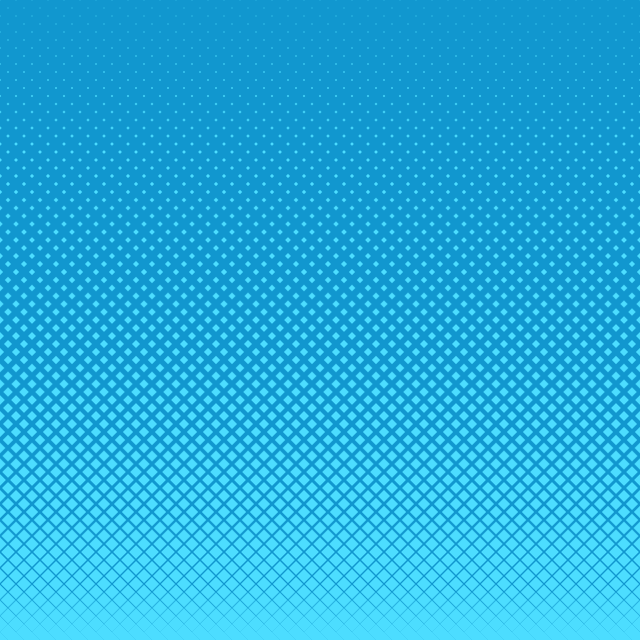
Reproduce this background procedurally as a Shadertoy shader.

```glsl
// Halftone of light blue diamonds that grow from the top down until they merge at the bottom.

#define HALF_STEPS 80.0   // half periods of the lattice across the canvas height
#define MIN_SIZE 0.06     // diamond size at the top, relative to its cell
#define MAX_SIZE 1.0      // diamond size at the bottom
#define GROWTH 1.2        // curve of the growth from top to bottom
#define SOFTNESS 1.1      // edge width in output pixels
#define DEEP_BLUE vec3(0.066, 0.592, 0.810)
#define SKY_BLUE vec3(0.298, 0.868, 1.000)

// Coverage of a shape from its signed distance, for a given edge width
float coverage(float distanceToEdge, float edgeWidth) {
    return clamp(0.5 - distanceToEdge / edgeWidth, 0.0, 1.0);
}

// Relative diamond size at a height from 0 (bottom) to 1 (top)
float diamondSize(float height) {
    float depth = clamp(1.0 - height, 0.0, 1.0);
    return mix(MIN_SIZE, MAX_SIZE, pow(depth, GROWTH));
}

void mainImage(out vec4 fragColor, in vec2 fragCoord) {
    // Lattice units, with staggered cell centres
    vec2 p = fragCoord / iResolution.y * HALF_STEPS;

    // Turn by 45 degrees so that the staggered cells form a plain grid
    vec2 diagonal = 0.5 * vec2(p.x + p.y, p.x - p.y);
    vec2 cell = floor(diagonal + 0.5);
    vec2 offset = abs(diagonal - cell);

    // Each diamond has one size, set by the height of its centre
    float size = diamondSize((cell.x - cell.y) / HALF_STEPS);
    float radius = 2.0 * max(offset.x, offset.y);

    // Own diamond plus the nearest neighbour keeps thin gaps smooth
    float edgeWidth = SOFTNESS * sqrt(2.0) * HALF_STEPS / iResolution.y;
    float light = coverage(radius - size, edgeWidth)
                + coverage(2.0 - radius - size, edgeWidth);

    fragColor = vec4(mix(DEEP_BLUE, SKY_BLUE, min(light, 1.0)), 1.0);
}
```
